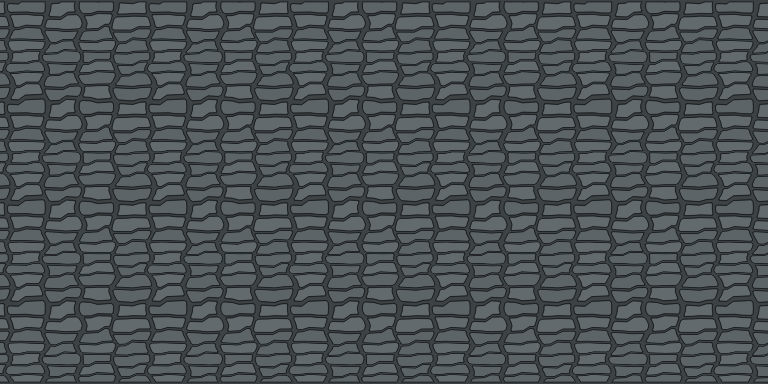
Give the GLSL for this pattern, as a Shadertoy shader.

```glsl
// Rubber tread: paired columns of jagged grey blocks split by narrow dark outlined grooves.

const vec2 PITCH = vec2(0.0922, 0.0328);  // column and row spacing, in canvas heights

// Sineless hash; ids wrap so the tread repeats every 4 columns and 8 rows.
float hash(vec2 id, float seed) {
    vec3 h = fract((mod(id, vec2(4.0, 8.0)).xyx + seed) * vec3(0.1031, 0.1030, 0.0973));
    h += dot(h, h.yzx + 33.33);
    return fract((h.x + h.y) * h.z);
}

// Value that bends along a column from one row centre to the next.
float rowBlend(float column, float y, float seed) {
    float row = floor(y - 0.5);
    float blend = clamp((fract(y - 0.5) - 0.15) / 0.7, 0.0, 1.0);
    return mix(hash(vec2(column, row), seed), hash(vec2(column, row + 1.0), seed), blend);
}

// Zigzag groove on the left of a column; neighbours swing opposite ways.
float columnEdge(float column, float y) {
    float swing = 2.0 * mod(column, 2.0) - 1.0;
    float wave = 0.075 * swing * cos(2.356 * (y - 0.5));
    return column + wave + 0.15 * (rowBlend(column, y, 3.7) - 0.5);
}

// Half width of a column groove, which swells and narrows.
float columnGap(float column, float y) {
    return mix(0.0026, 0.0064, rowBlend(column, y, 9.2));
}

// Height of the groove below a row: flat ends joined by a slanted step.
float rowEdge(vec2 id, float u) {
    float rise = mix(-0.12, 0.36, hash(id, 8.3));
    float bend = mix(0.2, 0.55, hash(id, 5.1));
    float ramp = clamp((u - bend) / 0.2, 0.0, 1.0);
    float bow = 0.16 * (hash(id, 1.9) - 0.5) * (1.0 - abs(2.0 * u - 1.0));
    return id.y + rise * (ramp - 0.5) + bow;
}

// Half width of a row groove, wider once in each large repeat.
float rowGap(vec2 id) {
    float wideRow = 1.0 - step(0.5, mod(id.y - 1.0, 8.0));
    float wideColumn = 1.0 - step(0.5, mod(id.x, 4.0));
    return 0.002 + 0.0009 * hash(id, 6.4) + wideRow * (0.001 + 0.002 * wideColumn);
}

// Signed distance into the block at p, positive inside; also gives its id.
float treadBlock(vec2 p, out vec2 id) {
    vec2 q = p / PITCH + vec2(-0.25, 2.5);
    q.y -= 0.25 * sin(0.7854 * (q.y - 0.5));  // taller rows once per repeat

    // Find the column, then the row, on either side of the bent edges.
    float column = floor(q.x);
    if (q.x < columnEdge(column, q.y)) column -= 1.0;
    else if (q.x > columnEdge(column + 1.0, q.y)) column += 1.0;

    float u = q.x - column;
    float y = q.y + 0.1 * mod(column, 2.0);
    id = vec2(column, floor(y));
    if (y < rowEdge(id, u)) id.y -= 1.0;
    else if (y > rowEdge(id + vec2(0.0, 1.0), u)) id.y += 1.0;
    vec2 above = id + vec2(0.0, 1.0);

    float left = (q.x - columnEdge(column, q.y)) * PITCH.x * 0.87 - columnGap(column, q.y);
    float right = (columnEdge(column + 1.0, q.y) - q.x) * PITCH.x * 0.87
                - columnGap(column + 1.0, q.y);
    float bottom = (y - rowEdge(id, u)) * PITCH.y - rowGap(id);
    float top = (rowEdge(above, u) - y) * PITCH.y - rowGap(above);
    float side = min(left, right);
    float level = min(bottom, top);

    // Chamfered corners
    return min(min(side, level), (side + level - 0.0035) * 0.707);
}

void mainImage(out vec4 fragColor, in vec2 fragCoord) {
    vec2 p = fragCoord / iResolution.y;
    float pixel = 1.0 / iResolution.y;

    vec2 id;
    float d = treadBlock(p, id);

    // Blocks stop at a thin border along the top and bottom.
    d = min(d, min(p.y, 1.0 - p.y) - 0.005);

    // Block faces, slightly uneven in tone, over the groove floor
    vec3 rubber = vec3(0.36, 0.392, 0.408) + 0.023 * step(0.7, hash(id, 2.6));
    vec3 color = mix(vec3(0.24, 0.262, 0.272), rubber,
                     smoothstep(-0.5 * pixel, 0.5 * pixel, d));

    // Dark outline
    float outline = 1.0 - smoothstep(-0.5 * pixel, 0.5 * pixel, abs(d) - 0.0013);
    color = mix(color, vec3(0.12, 0.13, 0.14), outline);

    fragColor = vec4(color, 1.0);
}
```
